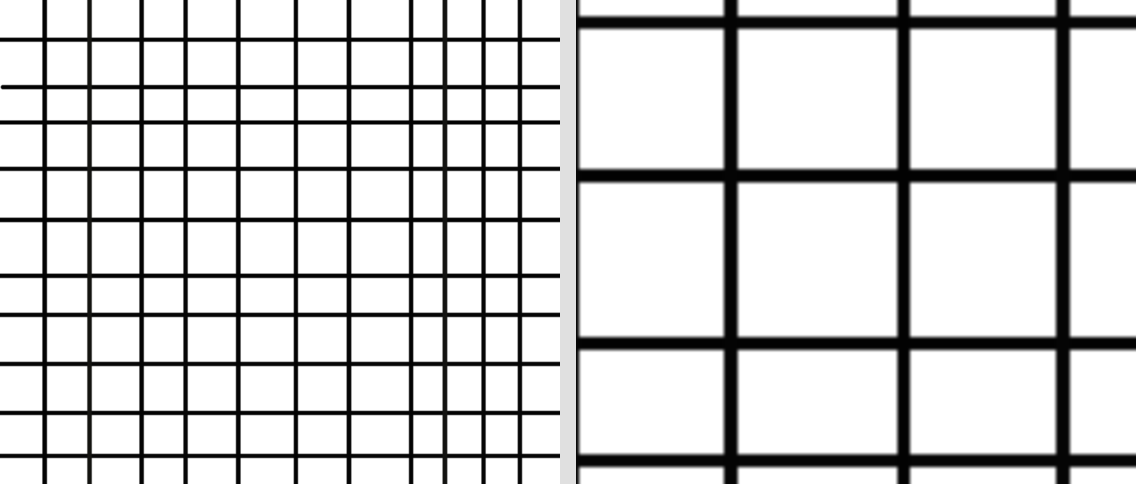
Left: the whole. Right: its middle third, enlarged.
Write a Shadertoy shader that draws this pattern.

```glsl
const int COLUMNS = 11;
const int ROWS = 10;
// Line centres: columns as shares of the width, rows of the height from the top
const float COLUMN_AT[COLUMNS] = float[](
    0.0798, 0.1599, 0.2529, 0.3314, 0.4255, 0.5284,
    0.6232, 0.7341, 0.7945, 0.8635, 0.9284);
const float ROW_AT[ROWS] = float[](
    0.0821, 0.1800, 0.2530, 0.3489, 0.4544,
    0.5699, 0.6506, 0.7520, 0.8532, 0.9420);

// Lengths in units of the canvas height
const float COLUMN_WIDTH = 0.0092;
const float ROW_WIDTH = 0.0088;
const float WIDTH_VARIATION = 0.06;
const float EDGE_SOFTNESS = 0.0021;
const float ROW_OVERHANG = 0.05;
const int SHORT_ROW = 1;
const float SHORT_ROW_START = 0.006;

const vec3 PAPER = vec3(1.0);
const vec3 INK = vec3(0.008);
const vec3 FADED_INK = vec3(0.07, 0.07, 0.06);
const float INK_VARIATION = 0.018;
const int FADED_EVERY = 7;

float hash(float n) {
    n = fract(n * 0.1031);
    n *= n + 33.33;
    n *= n + n;
    return fract(n);
}

float segmentDistance(vec2 p, vec2 a, vec2 b) {
    vec2 ab = b - a;
    return length(p - a - ab * clamp(dot(p - a, ab) / dot(ab, ab), 0.0, 1.0));
}

// Soft coverage of a stroke whose width varies slightly with its seed
float stroke(float dist, float width, float seed) {
    float halfWidth = 0.5 * width * (1.0 + WIDTH_VARIATION * (2.0 * hash(seed) - 1.0));
    float soft = max(EDGE_SOFTNESS, 0.7 / iResolution.y);
    return 1.0 - smoothstep(-soft, soft, dist - halfWidth);
}

vec3 inkTone(vec3 base, float seed) {
    return base + INK_VARIATION * hash(seed + 50.0);
}

void mainImage(out vec4 fragColor, in vec2 fragCoord) {
    vec2 p = fragCoord / iResolution.y;
    float aspect = iResolution.x / iResolution.y;
    vec3 color = PAPER;

    // Horizontal lines, one with a rounded end just inside the left edge
    for (int i = 0; i < ROWS; i++) {
        float seed = float(i) + 21.0;
        float y = 1.0 - ROW_AT[i];
        float start = i == SHORT_ROW ? SHORT_ROW_START : -ROW_OVERHANG;
        float dist = segmentDistance(p, vec2(start, y), vec2(aspect + ROW_OVERHANG, y));
        color = mix(color, inkTone(INK, seed), stroke(dist, ROW_WIDTH, seed));
    }

    // Vertical lines, some slightly faded
    for (int i = 0; i < COLUMNS; i++) {
        float seed = float(i) + 1.0;
        float dist = abs(p.x - COLUMN_AT[i] * aspect);
        vec3 base = i % FADED_EVERY == 1 ? FADED_INK : INK;
        color = mix(color, inkTone(base, seed), stroke(dist, COLUMN_WIDTH, seed));
    }

    fragColor = vec4(color, 1.0);
}
```
